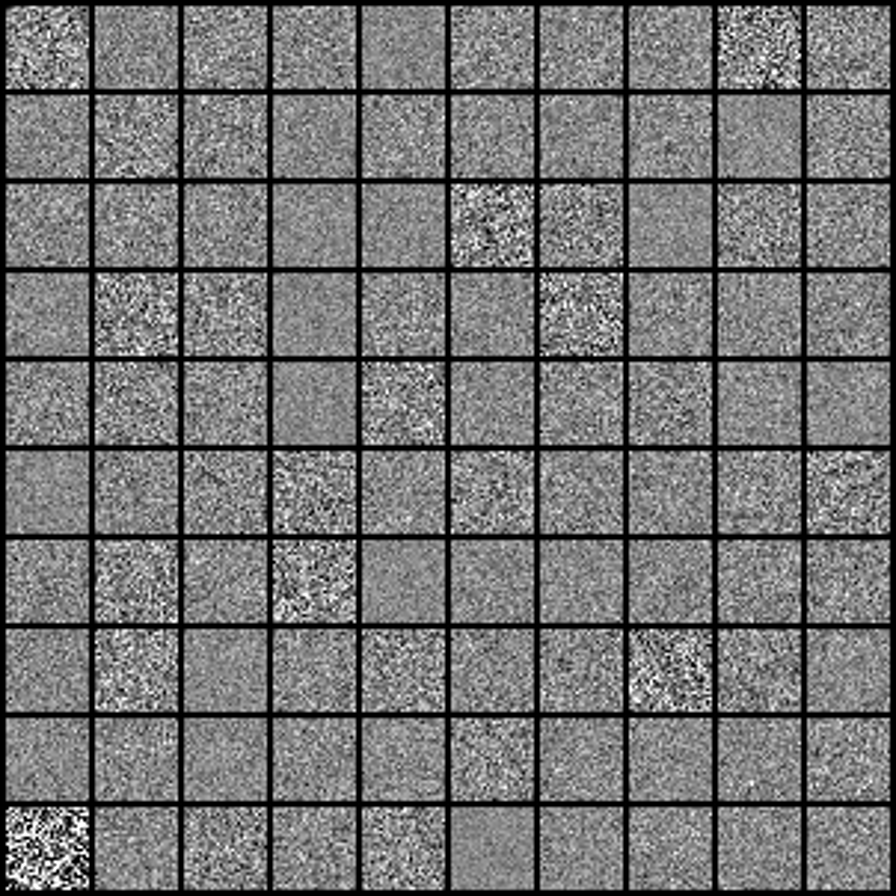
A Shadertoy shader for this pattern:

```glsl
const float TILES = 10.0;         // tiles across and down
const float TILE_GRAINS = 28.0;   // noise grains along one tile side
const float GAP_GRAINS = 2.0;     // black line width, in grains
const float MEAN_GRAY = 0.53;
const float MEAN_CONTRAST = 0.125; // typical standard deviation of the grains
const float CONTRAST_SPREAD = 0.27;
const float TAU = 6.2831853;

const float PITCH = TILE_GRAINS + GAP_GRAINS;
const float SIDE = TILES * PITCH + GAP_GRAINS;

// Two uniform random values per integer cell
vec2 hash2(vec2 cell, uint seed) {
    uvec2 q = uvec2(cell) * uvec2(1597334673u, 3812015801u) + seed * 2654435769u;
    uint n = q.x ^ q.y;
    n = (n ^ (n >> 16)) * 2146121005u;
    n = (n ^ (n >> 15)) * 2221713035u;
    n ^= n >> 16;
    return (vec2(n & 65535u, n >> 16) + 0.5) / 65536.0;
}

// Normally distributed value (Box-Muller)
float gaussian(vec2 cell, uint seed) {
    vec2 h = hash2(cell, seed);
    return sqrt(-2.0 * log(h.x)) * cos(TAU * h.y);
}

// Gray of one grain; the gaps between tiles are black
float grainGray(vec2 grain) {
    grain = clamp(grain, 0.0, SIDE - 1.0);
    vec2 local = mod(grain, PITCH);
    if (min(local.x, local.y) < GAP_GRAINS) return 0.0;
    vec2 tile = floor(grain / PITCH);
    float contrast = MEAN_CONTRAST * exp(CONTRAST_SPREAD * gaussian(tile, 7u));
    return clamp(MEAN_GRAY + contrast * gaussian(grain, 1u), 0.0, 1.0);
}

// Catmull-Rom weights for the four neighbours around fraction t
vec4 cubicWeights(float t) {
    float t2 = t * t, t3 = t2 * t;
    return 0.5 * vec4(-t + 2.0 * t2 - t3,
                      2.0 - 5.0 * t2 + 3.0 * t3,
                      t + 4.0 * t2 - 3.0 * t3,
                      t3 - t2);
}

void mainImage(out vec4 fragColor, in vec2 fragCoord) {
    vec2 p = fragCoord / iResolution.xy * SIDE - 0.5;
    vec2 base = floor(p);
    vec4 wx = cubicWeights(p.x - base.x);
    vec4 wy = cubicWeights(p.y - base.y);

    // Smooth blend of the 4 by 4 surrounding grains
    float gray = 0.0;
    for (int j = 0; j < 4; j++) {
        for (int i = 0; i < 4; i++) {
            gray += wx[i] * wy[j] * grainGray(base + vec2(i - 1, j - 1));
        }
    }
    fragColor = vec4(vec3(clamp(gray, 0.0, 1.0)), 1.0);
}
```
